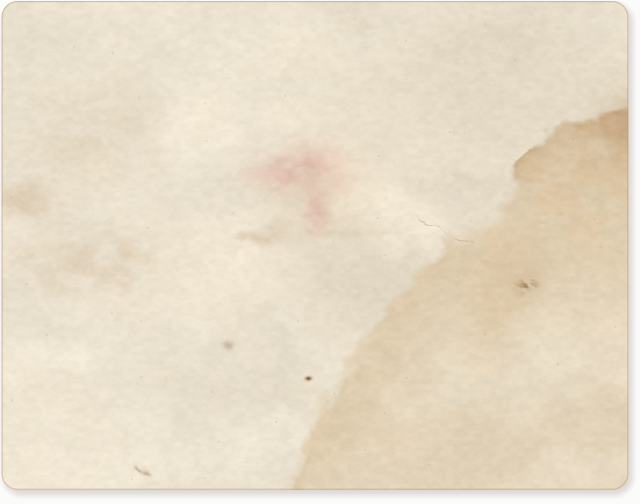
This texture is drawn by a Shadertoy shader. Its source:

```glsl
// Draws a sheet of aged, stained paper with rounded corners and a soft drop shadow.

const vec3 BACKDROP = vec3(0.985, 0.985, 0.98);
const vec3 SHADOW   = vec3(0.86, 0.85, 0.85);
const vec3 CREAM    = vec3(0.934, 0.899, 0.826);
const vec3 LIGHT    = vec3(0.958, 0.918, 0.838);
const vec3 GREY     = vec3(0.868, 0.828, 0.748);
const vec3 TAN      = vec3(0.860, 0.775, 0.645);
const vec3 BROWN    = vec3(0.700, 0.550, 0.390);
const vec3 ROSE     = vec3(0.830, 0.600, 0.570);
const vec3 RUST     = vec3(0.480, 0.310, 0.140);

vec3 hash3(vec2 cell) {
    vec3 q = fract(cell.xyx * vec3(0.1031, 0.1030, 0.0973));
    q += dot(q, q.yxz + 33.33);
    return fract((q.xxy + q.yzz) * q.zyx);
}

// Smooth cellular noise: random cell values blended by distance
float cloud(vec2 p) {
    vec2 cell = floor(p), f = fract(p);
    float sum = 0.0, total = 0.0;
    for (int j = -1; j <= 1; j++)
    for (int i = -1; i <= 1; i++) {
        vec2 o = vec2(i, j);
        vec3 h = hash3(cell + o);
        vec2 d = o + 0.15 + 0.7 * h.xy - f;
        float w = exp(-5.0 * dot(d, d));
        sum += w * h.z;
        total += w;
    }
    return sum / total;
}

float layers(vec2 p) {
    float sum = 0.0, amp = 0.5;
    for (int i = 0; i < 4; i++) {
        sum += amp * cloud(p);
        p = mat2(1.6, 1.2, -1.2, 1.6) * p + 17.3;
        amp *= 0.5;
    }
    return sum / 0.9375;
}

// Soft elliptical patch
float blot(vec2 p, vec2 centre, vec2 radius) {
    vec2 q = (p - centre) / radius;
    return exp(-dot(q, q));
}

// Small sparse flecks, one candidate per cell
float flecks(vec2 p, float scale, float share) {
    vec2 g = p * scale;
    vec3 h = hash3(floor(g) + 71.0);
    float r = length(fract(g) - 0.3 - 0.4 * h.xy);
    return step(1.0 - share, h.z) * smoothstep(0.24, 0.05, r);
}

float roundBox(vec2 p, vec2 centre, vec2 halfSize, float radius) {
    vec2 q = abs(p - centre) - halfSize + radius;
    return length(max(q, 0.0)) + min(max(q.x, q.y), 0.0) - radius;
}

float segment(vec2 p, vec2 a, vec2 b) {
    vec2 d = b - a;
    return length(p - a - d * clamp(dot(p - a, d) / dot(d, d), 0.0, 1.0));
}

vec3 paper(vec2 p) {
    float broad = layers(p * vec2(3.0, 4.5) + 3.0);
    float mottle = layers(p * vec2(15.0, 19.0) + 9.0);
    float grain = layers(p * vec2(70.0, 105.0));
    vec2 w = p + 0.06 * (vec2(mottle, layers(p * 15.0 + 40.0)) - 0.5);
    float patchy = smoothstep(0.35, 0.65, mottle);

    // Pale ground, greyer towards the top right and the middle
    vec3 col = mix(CREAM, LIGHT, 0.5 * smoothstep(0.46, 0.66, broad));
    float dull = 0.85 * blot(w, vec2(1.00, 0.82), vec2(0.34, 0.24))
               + 0.85 * blot(w, vec2(0.72, 0.41), vec2(0.17, 0.12))
               + 0.30 * blot(w, vec2(0.30, 0.22), vec2(0.35, 0.05))
               + 0.35 * smoothstep(0.50, 0.34, broad);
    col = mix(col, GREY, min(dull, 1.0) * (0.70 + 0.25 * patchy));
    float glow = smoothstep(0.08, 0.0, segment(w, vec2(0.68, 0.66), vec2(0.85, 0.54)));
    col = mix(col, LIGHT, 0.9 * glow);
    col = mix(col, LIGHT, 0.8 * blot(w, vec2(0.44, 0.47), vec2(0.14, 0.10)));

    // Lower right stain: slanting edge, fading into paler paper
    float inside = w.x - (0.54 + 0.45 * w.y + 0.37 * w.y * w.y);
    float low = smoothstep(-0.008, 0.020, inside) * smoothstep(0.58, 0.48, w.y);
    float lowTan = 0.36 + 0.30 * exp(-max(inside, 0.0) * 10.0) + 0.20 * smoothstep(0.55, 0.4, broad);
    lowTan *= 1.0 - 0.55 * blot(w, vec2(1.00, 0.27), vec2(0.14, 0.11));
    col = mix(col, TAN, low * lowTan);

    // Upper right tide mark, darkest under its crest
    float crest = 0.545 + 0.2 * smoothstep(0.93, 1.10, w.x) + 0.25 * max(w.x - 1.1, 0.0);
    float depth = crest - w.y;
    float sharpness = mix(0.05, 0.012, smoothstep(1.00, 1.05, w.x));
    float wet = smoothstep(-0.4 * sharpness, sharpness, depth) * smoothstep(0.87, 1.04, w.x);
    col = mix(col, TAN, wet * smoothstep(0.48, 0.14, depth) * (0.70 + 0.30 * patchy));
    float rim = wet * exp(-max(depth, 0.0) * 22.0) * smoothstep(1.0, 1.05, w.x);
    col = mix(col, BROWN, 0.55 * rim * (0.5 + 0.5 * patchy));
    col = mix(col, BROWN, 0.35 * blot(w, vec2(1.25, 0.75), vec2(0.06, 0.07)));

    // Faded rose bloom and tan smudges
    col = mix(col, TAN, 0.35 * blot(w, vec2(0.64, 0.63), vec2(0.10, 0.09)));
    float rose = 0.50 * blot(w, vec2(0.60, 0.66), vec2(0.085, 0.050))
               + 0.55 * blot(w, vec2(0.625, 0.58), vec2(0.030, 0.035));
    col = mix(col, ROSE, rose * (0.40 + 0.60 * patchy));
    float smudge = 0.45 * blot(w, vec2(0.21, 0.49), vec2(0.16, 0.07))
                 + 0.45 * blot(w, vec2(0.05, 0.60), vec2(0.05, 0.035))
                 + 0.25 * blot(w, vec2(0.19, 0.73), vec2(0.12, 0.10))
                 + 0.55 * blot(w, vec2(0.52, 0.53), vec2(0.055, 0.018))
                 + 0.35 * blot(w, vec2(0.68, 0.55), vec2(0.09, 0.014));
    col = mix(col, BROWN, 0.55 * smudge * (0.2 + 0.8 * patchy));

    // Crease, rust spots and scattered flecks
    float crease = smoothstep(0.004, 0.0, segment(w, vec2(0.81, 0.568), vec2(0.94, 0.52)));
    col = mix(col, BROWN, 0.40 * crease * smoothstep(0.3, 0.6, grain));
    float rust = 0.55 * blot(w, vec2(1.036, 0.442), vec2(0.022, 0.014)) * smoothstep(0.30, 0.6, grain)
               + 0.25 * blot(w, vec2(0.449, 0.320), vec2(0.010, 0.015))
               + 0.35 * blot(w, vec2(0.290, 0.073), vec2(0.009, 0.007))
               + 0.95 * blot(p, vec2(0.612, 0.249), vec2(0.006, 0.004));
    col = mix(col, RUST, rust);
    col = mix(col, BROWN, 0.20 * flecks(p, 70.0, 0.010));
    return col + 0.052 * (grain - 0.5) + 0.045 * (mottle - 0.5);
}

void mainImage(out vec4 fragColor, in vec2 fragCoord) {
    vec2 p = fragCoord / iResolution.y;
    float aspect = iResolution.x / iResolution.y, px = 1.0 / iResolution.y;
    vec2 low = vec2(0.003, 0.028), high = vec2(aspect - 0.023, 0.998);
    vec2 centre = 0.5 * (low + high), halfSize = 0.5 * (high - low);
    float edge = roundBox(p, centre, halfSize, 0.032);
    float shade = roundBox(p, centre + vec2(0.006, -0.008), halfSize, 0.035);
    vec3 col = mix(BACKDROP, SHADOW, smoothstep(0.014, -0.008, shade));
    vec3 sheet = mix(paper(p), BROWN, 0.40 * smoothstep(-0.004, -0.001, edge));
    fragColor = vec4(mix(col, sheet, smoothstep(0.5 * px, -0.5 * px, edge)), 1.0);
}
```
